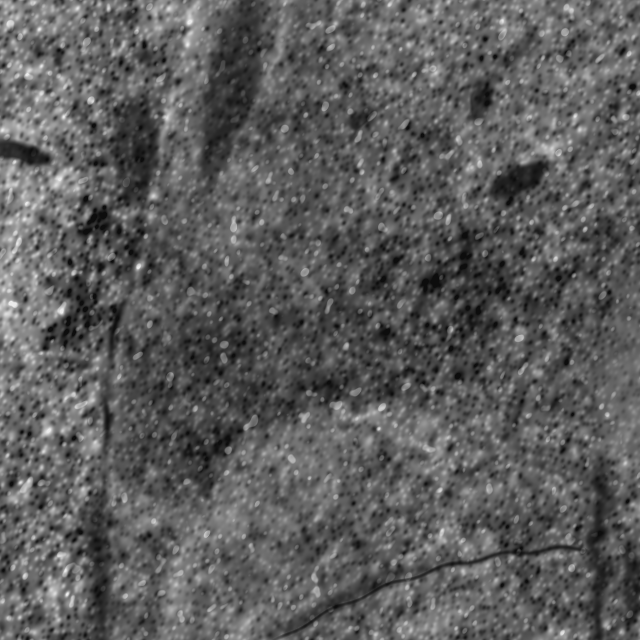
A WebGL 2 fragment shader for this texture:

```glsl
#version 300 es
precision highp float;
// Weathered grey rock face: broad light and dark patches, a long steep seam,
// a rounded boulder edge and a few cracks, all covered by soft mineral grain.
// The grain is cellular: each cell drops one blurred splat, summed over scales.

#define BASE_TONE 0.35
#define FINE_CELLS 125.0
#define MID_CELLS 62.0
#define COARSE_CELLS 27.0
#define PATCH_CELLS 9.0
#define GRAIN_GAIN 1.0
#define FLECK_GAIN 0.22
#define GRAIN_ANGLE 1.0
#define EDGE_WARP 0.012

uniform vec2 u_resolution;
out vec4 fragColor;

vec3 hash3(vec2 cell) {
  vec3 h = fract(cell.xyx * vec3(0.1031, 0.1030, 0.0973));
  h += dot(h, h.yxz + 33.33);
  return fract((h.xxy + h.yzz) * h.zyx);
}

// Signed cellular noise, roughly -1 to 1
float splats(vec2 p) {
  vec2 cell = floor(p), f = p - cell;
  float sum = 0.0;
  for (int j = -1; j <= 1; j++)
    for (int i = -1; i <= 1; i++) {
      vec2 o = vec2(i, j);
      vec3 h = hash3(cell + o + 60.0);
      vec2 d = o + h.xy - f;
      sum += (2.0 * h.z - 1.0) * exp(-5.0 * dot(d, d));
    }
  return sum;
}

vec2 turn(vec2 p, float a) {
  float c = cos(a), s = sin(a);
  return vec2(c * p.x + s * p.y, c * p.y - s * p.x);
}

// Soft elliptical patch
float blot(vec2 p, vec2 centre, vec2 radii, float a) {
  vec2 q = turn(p - centre, a) / radii;
  return exp(-dot(q, q));
}

// Crisper hollow with a narrow soft rim
float hollow(vec2 p, vec2 centre, vec2 radii, float a) {
  return 1.0 - smoothstep(0.6, 1.15, length(turn(p - centre, a) / radii));
}

float line(float d, float width) { return exp(-d * d / (width * width)); }

float span(float v, float lo, float hi, float soft) {
  return smoothstep(lo - soft, lo + soft, v) * (1.0 - smoothstep(hi - soft, hi + soft, v));
}

float seamX(float y) {
  return 0.168 + 0.2 * max(y - 0.38, 0.0) + 0.004 * sin(y * 23.0) + 0.002 * sin(y * 61.0);
}

void main() {
  vec2 uv = gl_FragCoord.xy / u_resolution;
  vec2 p = uv + EDGE_WARP * vec2(splats(uv * 31.0), splats(uv * 31.0 + 40.0));
  float seam = uv.x - seamX(uv.y) + 0.15 * (p.x - uv.x);
  float leftSide = 1.0 - smoothstep(-0.02, 0.005, seam);

  // Broad tones
  float tone = BASE_TONE + 0.07 * leftSide;
  tone += 0.16 * blot(p, vec2(0.04, 0.6), vec2(0.06, 0.22), 0.0);
  tone += 0.08 * blot(p, vec2(0.04, 0.95), vec2(0.1, 0.1), 0.0);
  tone -= 0.12 * blot(p, vec2(0.14, 0.62), vec2(0.045, 0.25), -0.1);
  tone -= 0.05 * blot(p, vec2(0.36, 0.42), vec2(0.17, 0.3), -0.3);
  tone -= 0.12 * blot(p, vec2(0.73, 0.53), vec2(0.2, 0.14), 0.3);
  tone += 0.07 * blot(p, vec2(0.83, 0.9), vec2(0.28, 0.2), 0.2);
  tone += 0.05 * blot(p, vec2(1.0, 0.45), vec2(0.07, 0.14), 0.0);
  tone += 0.1 * blot(p, vec2(0.31, 0.92), vec2(0.03, 0.16), -0.15);

  // Rounded boulder, lightest just inside its rim
  float depth = 0.375 - length(p - vec2(0.62, 0.0));
  float rimFade = 1.0 - smoothstep(0.66, 0.85, uv.x);
  tone += 0.13 * smoothstep(-0.02, 0.03, depth) * exp(-max(depth, 0.0) / 0.15) * rimFade;
  tone -= 0.05 * line(depth + 0.03, 0.03) * rimFade;

  // Grain, stretched along its lean and stronger on rough areas
  vec2 q = turn(uv, GRAIN_ANGLE) * vec2(0.82, 1.12);
  float mid = splats(q * MID_CELLS + 7.0);
  float grain = 0.19 * splats(q * FINE_CELLS) + 0.17 * mid
              + 0.10 * splats(q * COARSE_CELLS + 19.0) + 0.08 * splats(uv * PATCH_CELLS + 3.0);
  float rough = 0.85 + 0.5 * leftSide + 0.25 * smoothstep(0.5, 0.65, uv.x);
  rough *= 1.0 - 0.5 * blot(uv, vec2(1.0, 0.42), vec2(0.09, 0.16), 0.0);
  tone += GRAIN_GAIN * rough * grain;
  tone += FLECK_GAIN * smoothstep(0.4, 0.85, splats(q * MID_CELLS * 1.25 + 31.0));

  // Lit ridges
  float ridge = line(seam - 0.008, 0.007) * (0.35 + 0.65 * smoothstep(0.45, 0.65, uv.y));
  tone += 0.18 * ridge * (0.8 + mid);
  float spurX = 0.33 + 0.12 * smoothstep(0.65, 1.05, uv.y);
  tone += 0.13 * line(p.x - spurX - 0.015, 0.007) * span(uv.y, 0.7, 0.98, 0.03);
  tone += 0.22 * blot(p, vec2(0.855, 0.77), vec2(0.025, 0.009), 0.1);
  tone += 0.15 * blot(p, vec2(0.05, 0.8), vec2(0.07, 0.012), 0.0);

  // Shadowed hollows and cracks
  float shade = 0.65 * line(seam + 0.005, 0.006) * span(uv.y, 0.2, 0.58, 0.04) * (0.75 + 0.5 * sin(uv.y * 42.0));
  shade = max(shade, 0.6 * line(seam + 0.014, 0.017) * (1.0 - smoothstep(0.16, 0.28, uv.y)));
  shade = max(shade, 0.55 * hollow(p, vec2(0.213, 0.77), vec2(0.038, 0.095), 0.0));
  shade = max(shade, 0.42 * hollow(p, vec2(0.362, 0.87), vec2(0.043, 0.19), -0.22));
  shade = max(shade, 0.72 * hollow(p, vec2(0.03, 0.76), vec2(0.065, 0.019), -0.2));
  shade = max(shade, 0.68 * hollow(p, vec2(0.815, 0.72), vec2(0.055, 0.022), 0.45));
  shade = max(shade, 0.5 * hollow(p, vec2(0.75, 0.84), vec2(0.022, 0.042), -0.5));
  shade = max(shade, 0.5 * hollow(p, vec2(0.56, 0.815), vec2(0.012, 0.02), -0.5));
  shade = max(shade, 0.45 * line(p.y - 0.93 - 0.9 * (p.x - 0.82), 0.012) * span(uv.x, 0.78, 0.84, 0.02));
  float bend = (0.91 - uv.x) / 0.48;
  float arch = uv.y - 0.143 + 0.145 * bend * bend + 0.003 * sin(uv.x * 70.0);
  float archSpan = span(uv.x, 0.43, 0.92, 0.02);
  shade = max(shade, 0.65 * line(arch, 0.004) * archSpan);
  shade = max(shade, 0.45 * line(arch - 0.01, 0.015) * archSpan * (1.0 - smoothstep(0.62, 0.76, uv.x)));
  tone += 0.08 * line(arch + 0.011, 0.007) * archSpan;
  shade = max(shade, 0.62 * line(p.x - 0.935, 0.01) * (1.0 - smoothstep(0.24, 0.32, uv.y)));
  shade = max(shade, 0.45 * hollow(p, vec2(0.99, 0.09), vec2(0.016, 0.07), 0.0));
  tone *= 1.0 - shade;

  fragColor = vec4(vec3(clamp(tone, 0.05, 0.92)), 1.0);
}
```
